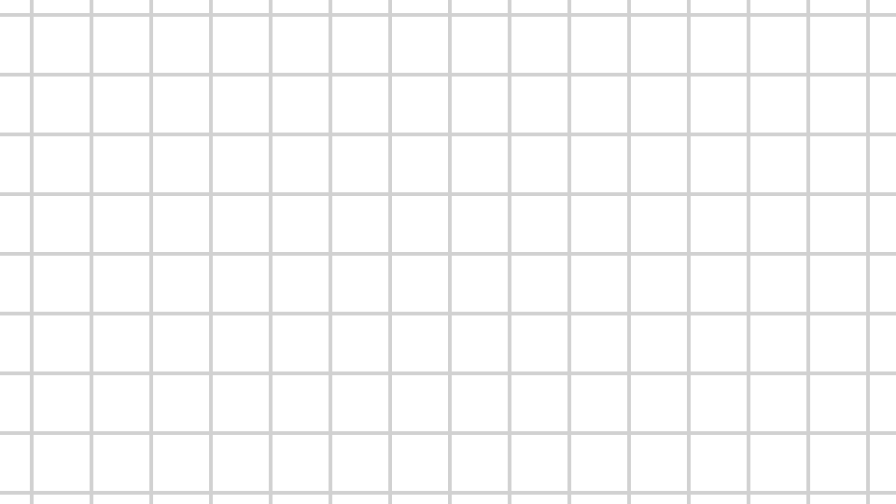
Write a WebGL 2 fragment shader that draws this pattern.

```glsl
#version 300 es
precision highp float;

uniform vec2 u_resolution;
out vec4 fragColor;

const vec3 PAPER_WHITE = vec3(1.0);
const vec3 LINE_GREY = vec3(0.82);
const float CELLS_ACROSS = 15.0;
const float LINE_WIDTH = 0.0625;                   // fraction of a cell
const vec2 LINE_CENTER = vec2(0.53125, 0.1875);    // line position inside a cell

// Signed offset from the nearest line of each direction, in cells
vec2 offsetFromLine(vec2 cell, vec2 center) {
    return fract(cell - center + 0.5) - 0.5;
}

// Share of a pixel covered by a line, per direction
vec2 lineCoverage(vec2 offset, float width, float pixel) {
    vec2 upper = min(offset + 0.5 * pixel, vec2(0.5 * width));
    vec2 lower = max(offset - 0.5 * pixel, vec2(-0.5 * width));
    return clamp((upper - lower) / pixel, 0.0, 1.0);
}

// Union of the vertical and horizontal lines
float gridMask(vec2 cell, float width, float pixel) {
    vec2 gap = 1.0 - lineCoverage(offsetFromLine(cell, LINE_CENTER), width, pixel);
    return 1.0 - gap.x * gap.y;
}

void main() {
    float pixel = CELLS_ACROSS / u_resolution.x;   // pixel size in cells
    vec2 cell = gl_FragCoord.xy * pixel;
    float grid = gridMask(cell, LINE_WIDTH, pixel);
    fragColor = vec4(mix(PAPER_WHITE, LINE_GREY, grid), 1.0);
}
```
